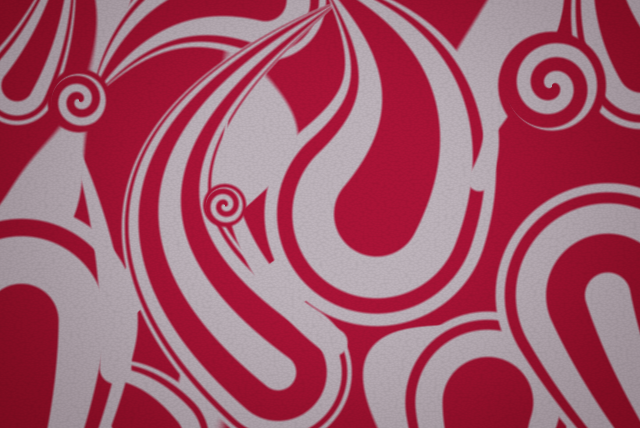
This texture is drawn by a Shadertoy shader. Its source:

```glsl
// Crimson and pale grey paisley swirls printed on softly lit knit cloth.

#define RED_LIT    vec3(0.655, 0.073, 0.212)
#define RED_DIM    vec3(0.480, 0.042, 0.122)
#define PALE_LIT   vec3(0.725, 0.686, 0.715)
#define PALE_DIM   vec3(0.590, 0.540, 0.570)
#define EDGE       0.0042   // half width of a printed edge
#define TAPER      0.8      // how quickly a drop narrows
#define SWAY       0.13     // bend of the background ribbons
#define GRAIN      0.075    // strength of the knit texture
#define THREADS    vec2(120.0, 210.0)

const int DROPS = 12;
const int CURLS = 3;

// Each drop: head and tip, then bend point, head radius and core share.
// A core share of zero gives a plain pale strand.
const vec4 ENDS[DROPS] = vec4[](
    vec4(1.50, 0.84, 1.42, 1.25), vec4(0.04, 0.80, 0.16, 1.15),
    vec4(0.62, 1.00, 0.22, 0.78), vec4(1.14, 0.06, 1.50, -0.40),
    vec4(0.36, -0.03, 0.10, 0.02), vec4(0.05, 0.25, -0.10, -0.60),
    vec4(1.42, 0.31, 1.80, -0.40), vec4(0.65, 0.13, 0.78, 0.99),
    vec4(0.88, 0.50, 0.76, 1.04), vec4(0.27, 0.14, 0.16, 0.70),
    vec4(0.78, 0.20, 0.53, 0.72), vec4(1.12, 0.58, 1.11, 0.82));
const vec4 BODY[DROPS] = vec4[](
    vec4(1.38, 1.00, 0.14, 0.40), vec4(0.14, 0.95, 0.09, 0.40),
    vec4(0.36, 1.04, 0.14, 0.35), vec4(1.10, -0.20, 0.21, 0.50),
    vec4(0.25, 0.15, 0.14, 0.50), vec4(0.08, -0.10, 0.27, 0.32),
    vec4(1.50, 0.00, 0.26, 0.55), vec4(0.085, 0.565, 0.17, 0.66),
    vec4(1.08, 0.80, 0.26, 0.38), vec4(0.27, 0.42, 0.035, 0.0),
    vec4(0.50, 0.40, 0.030, 0.0), vec4(1.18, 0.70, 0.025, 0.0));

// Centre, radius and turning direction of each spiral.
const vec4 CURL[CURLS] = vec4[](
    vec4(0.185, 0.765, 0.062, 1.0), vec4(1.29, 0.80, 0.105, -1.0),
    vec4(0.525, 0.52, 0.042, 1.0));

float cover(float depth) { return smoothstep(-EDGE, EDGE, depth); }

vec2 hash2(vec2 cell) {
    vec3 h = fract(cell.xyx * vec3(0.1031, 0.1030, 0.0973));
    h += dot(h, h.yzx + 33.33);
    return fract((h.xx + h.yz) * h.zy);
}

// Distance to the nearest scattered point.
float cellular(vec2 p) {
    vec2 cell = floor(p);
    float nearest = 2.0;
    for (int y = -1; y <= 1; y++)
    for (int x = -1; x <= 1; x++) {
        vec2 c = cell + vec2(x, y);
        nearest = min(nearest, length(c + hash2(c) - p));
    }
    return nearest;
}

// Relative distance from a tapering curved spine (x) and local radius (y).
vec2 spineAt(vec2 p, vec4 ends, vec4 body, float t) {
    vec2 s = mix(mix(ends.xy, body.xy, t), mix(body.xy, ends.zw, t), t);
    float radius = body.z * pow(1.0 - t, TAPER) + 0.002;
    return vec2(length(p - s) / radius, radius);
}

vec2 drop(vec2 p, vec4 ends, vec4 body) {
    float best = 0.0, stride = 1.0 / 16.0;
    vec2 nearest = spineAt(p, ends, body, 0.0);
    for (int i = 1; i <= 16; i++) {
        float t = float(i) * stride;
        vec2 s = spineAt(p, ends, body, t);
        if (s.x < nearest.x) { nearest = s; best = t; }
    }
    for (int i = 0; i < 7; i++) {
        stride *= 0.5;
        float low = max(best - stride, 0.0), high = min(best + stride, 1.0);
        vec2 a = spineAt(p, ends, body, low), b = spineAt(p, ends, body, high);
        if (a.x < nearest.x) { nearest = a; best = low; }
        if (b.x < nearest.x) { nearest = b; best = high; }
    }
    return nearest;
}

// Swaying pale ribbons of changing width behind the drops.
float ribbons(vec2 p) {
    vec2 w = p + SWAY * sin(p.yx * vec2(5.0, 6.3) + vec2(1.2, 0.4));
    w += 0.5 * SWAY * sin(w.yx * vec2(9.0, 8.0) + vec2(0.3, 2.1));
    float wave = sin(13.0 * w.x - 7.0 * w.y);
    return cover((wave - 0.55 - 0.4 * sin(8.0 * w.y + 3.0 * w.x)) / 16.0);
}

float addDrop(float ink, vec2 p, vec4 ends, vec4 body) {
    vec2 d = drop(p, ends, body);
    float core = body.w;
    ink = mix(ink, 1.0, cover((1.0 - d.x) * d.y));
    if (core == 0.0) return ink;
    ink = mix(ink, 0.0, cover((mix(core, 1.0, 0.82) - d.x) * d.y));
    ink = mix(ink, 1.0, cover((mix(core, 1.0, 0.60) - d.x) * d.y));
    ink = mix(ink, 0.0, cover((core - d.x) * d.y));
    float finger = core > 0.52 ? 0.37 * core : -1.0;
    return mix(ink, 1.0, cover((finger - d.x) * d.y));
}

float addCurl(float ink, vec2 p, vec4 curl) {
    vec2 q = p - curl.xy;
    float r = length(q) / curl.z;
    float turn = 1.6 * r - curl.w * atan(q.y, q.x) / 6.28318;
    float arm = (0.25 - abs(fract(turn) - 0.5)) * curl.z / 1.6;
    ink = mix(ink, 0.0, cover((1.2 - r) * curl.z));
    return mix(ink, 1.0, cover(min(arm, (1.0 - r) * curl.z)));
}

void mainImage(out vec4 fragColor, in vec2 fragCoord) {
    vec2 p = fragCoord / iResolution.y;

    // Printed pattern: 0 is red, 1 is pale.
    float ink = ribbons(p);
    for (int i = 0; i < DROPS; i++) ink = addDrop(ink, p, ENDS[i], BODY[i]);
    for (int i = 0; i < CURLS; i++) ink = addCurl(ink, p, CURL[i]);

    // Soft light from the middle and fine knit grain.
    float light = smoothstep(1.0, 0.2, length((p - vec2(0.76, 0.54)) * vec2(0.95, 1.1)));
    float knit = 1.0 + GRAIN * (0.5 - cellular(p * THREADS));
    vec3 color = mix(mix(RED_DIM, RED_LIT, light), mix(PALE_DIM, PALE_LIT, light), ink);
    fragColor = vec4(color * knit, 1.0);
}
```
